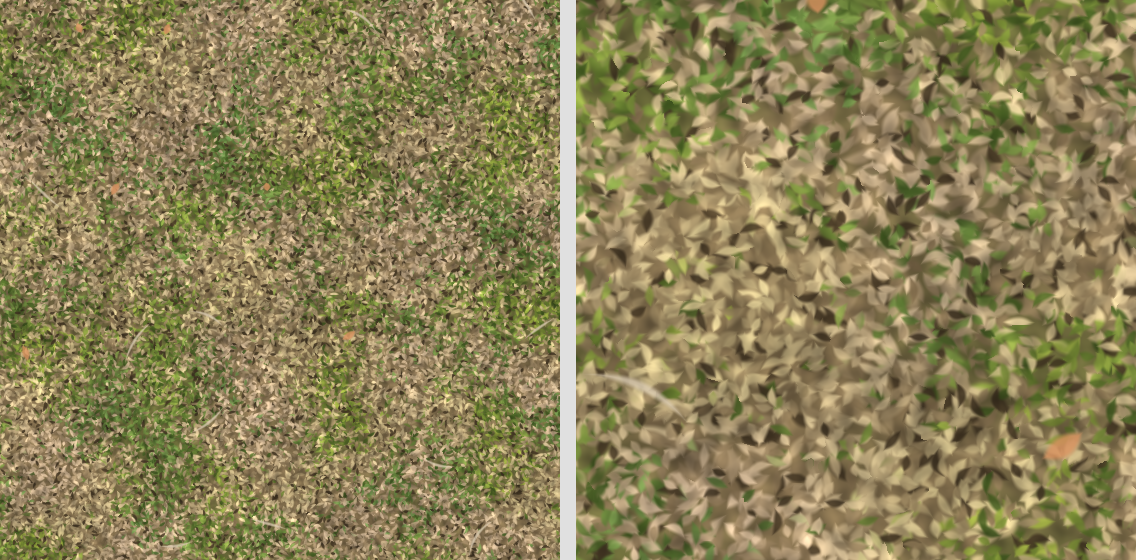
Left: the whole. Right: its middle third, enlarged.
Reproduce this texture procedurally as a three.js fragment shader.

```glsl
// Dry lawn seen from above: short straw strands with clumps of green grass.
// Layers of randomly turned, tapered strands are painted over a soil base;
// gradient noise decides where the grass is green and how it is lit.

varying vec2 vUv;

const float TAU = 6.2831853;
const int STRAND_LAYERS = 18;

const vec3 SHADOW = vec3(0.25, 0.20, 0.13);
const vec3 SOIL = vec3(0.49, 0.41, 0.29);
const vec3 MOSS = vec3(0.36, 0.40, 0.18);
const vec3 STRAW_DARK = vec3(0.48, 0.40, 0.28);
const vec3 STRAW_PINK = vec3(0.88, 0.77, 0.64);
const vec3 STRAW_GOLD = vec3(0.87, 0.80, 0.58);
const vec3 GREEN_DARK = vec3(0.23, 0.32, 0.11);
const vec3 GREEN_COOL = vec3(0.47, 0.61, 0.33);
const vec3 GREEN_WARM = vec3(0.63, 0.69, 0.26);
const vec3 TWIG = vec3(0.87, 0.81, 0.71);
const vec3 DEAD_LEAF = vec3(0.86, 0.58, 0.38);

vec2 hash2(vec2 p) {
  vec3 q = fract(vec3(p.xyx) * vec3(0.1031, 0.1030, 0.0973));
  q += dot(q, q.yzx + 33.33);
  return fract((q.xx + q.yz) * q.zy);
}

vec2 rotate(vec2 p, float angle) {
  float c = cos(angle), s = sin(angle);
  return vec2(c * p.x + s * p.y, c * p.y - s * p.x);
}

float cornerSlope(vec2 cell, vec2 offset) {
  float angle = TAU * hash2(cell).x;
  return dot(vec2(cos(angle), sin(angle)), offset);
}

float gradientNoise(vec2 p) {
  vec2 i = floor(p), f = fract(p);
  vec2 u = f * f * f * (f * (f * 6.0 - 15.0) + 10.0);
  vec2 e = vec2(1.0, 0.0);
  float low = mix(cornerSlope(i, f), cornerSlope(i + e, f - e), u.x);
  float high = mix(cornerSlope(i + e.yx, f - e.yx), cornerSlope(i + 1.0, f - 1.0), u.x);
  return mix(low, high, u.y);
}

float fbm(vec2 p, float gain) {
  float sum = 0.0, amplitude = 1.0;
  for (int i = 0; i < 4; i++) {
    sum += amplitude * gradientNoise(p);
    p = rotate(p, 0.6) * 2.1 + 19.7;
    amplitude *= gain;
  }
  return sum;
}

// Coverage of one bent strand, tapered towards both tips
float strandMask(vec2 p, float halfLength, float halfWidth, float bend, float soft) {
  p.y += bend * (p.x * p.x - 0.3 * halfLength * halfLength);
  float t = p.x / halfLength;
  float edge = abs(p.y) - halfWidth * (1.0 - t * t);
  return 1.0 - smoothstep(-soft, soft, edge);
}

// One strand per cell; gives the coverage and two random traits of the top one
vec3 strandLayer(vec2 p, float seed, float halfLength, float halfWidth, float soft) {
  p = rotate(p, seed * 2.4) + seed * 37.3;
  vec2 corner = floor(p - 0.5);
  vec3 top = vec3(0.0);
  for (int y = 0; y < 2; y++) {
    for (int x = 0; x < 2; x++) {
      vec2 cell = corner + vec2(float(x), float(y));
      vec2 place = hash2(cell + seed);
      vec2 shape = hash2(cell + seed + 71.7);
      vec2 traits = hash2(cell + seed + 153.1);
      vec2 local = rotate(p - cell - place, TAU * shape.x);
      float size = halfLength * mix(0.5, 1.0, shape.y);
      float bend = (traits.x - 0.5) * 2.4;
      float mask = strandMask(local, size, halfWidth, bend, soft);
      if (mask > top.x) top = vec3(mask, fract(traits.x * 7.0 + place.x), traits.y);
    }
  }
  return top;
}

void main() {
  // Broad patches: share of green, hue drift and light
  float greenShare = mix(0.05, 0.68, smoothstep(-0.35, 0.45, fbm(vUv * 5.0 + 3.1, 0.62)));
  float hue = smoothstep(-0.35, 0.35, gradientNoise(vUv * 6.0 + 41.0));
  float light = 1.0 + 0.14 * fbm(vUv * 8.0 + 77.0, 0.6);
  vec3 strawLight = mix(STRAW_PINK, STRAW_GOLD, hue);
  vec3 greenLight = mix(GREEN_COOL, GREEN_WARM, hue);

  vec3 color = mix(SOIL, MOSS, greenShare);

  // Strands, from coarse below to fine on top
  for (int i = 0; i < STRAND_LAYERS; i++) {
    float layer = float(i);
    float density = mix(30.0, 48.0, layer / float(STRAND_LAYERS - 1));
    vec3 strand = strandLayer(vUv * density, layer + 1.0, 0.36, 0.115, 0.065);
    float isGreen = smoothstep(-0.04, 0.04, greenShare - strand.z);
    vec3 straw = mix(STRAW_DARK, strawLight, strand.y);
    vec3 green = mix(GREEN_DARK, greenLight, strand.y);
    vec3 tint = mix(straw, green, isGreen);
    float inShade = step(0.93, fract(strand.z * 13.0 + strand.y));
    color = mix(color, mix(tint, SHADOW, inShade), 0.88 * strand.x);
  }

  // Small hollows and highlights between the strands
  light += 0.34 * gradientNoise(vUv * 62.0) + 0.22 * gradientNoise(vUv * 118.0 + 9.0);
  color *= light;

  // A few pale twigs and fallen leaves
  vec3 twig = strandLayer(vUv * 6.0, 31.0, 0.24, 0.014, 0.011);
  color = mix(color, TWIG, 0.75 * twig.x * step(twig.z, 0.25));
  vec3 leaf = strandLayer(vUv * 6.0, 47.0, 0.085, 0.036, 0.014);
  color = mix(color, DEAD_LEAF, 0.8 * leaf.x * step(leaf.z, 0.14));

  gl_FragColor = vec4(clamp(color, 0.0, 1.0), 1.0);
}
```
